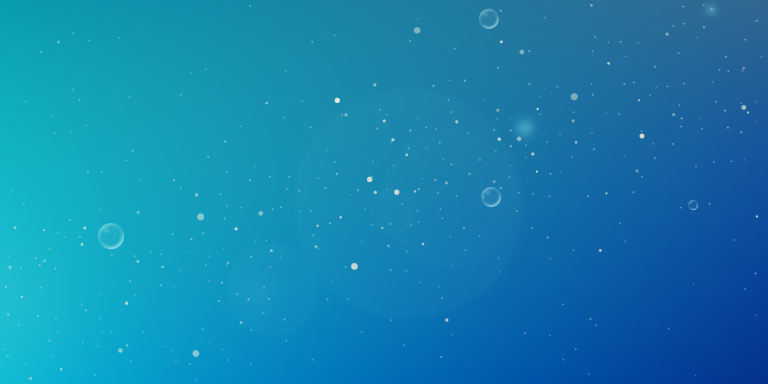
Write a Shadertoy shader that draws this background.

```glsl
// Underwater backdrop: a smooth teal-to-navy gradient with faint lens discs,
// soft glows, glassy bubbles and a diagonal drift of bright specks.
// The gradient is a quadratic surface; specks come from jittered, hashed grids.

#define SPECK_COLOR vec3(0.92, 0.92, 0.86)
#define HAZE_COLOR vec3(0.38, 0.76, 0.84)
#define BAND_SLOPE 0.35
#define BAND_OFFSET 0.14
#define BAND_WIDTH 0.27
#define DISC_STRENGTH 0.055

// Three hashed values in 0..1 for a grid cell.
vec3 hash3(vec2 cell) {
    vec3 q = fract(cell.xyx * vec3(0.1031, 0.1030, 0.0973));
    q += dot(q, q.yxz + 33.33);
    return fract((q.xxy + q.yzz) * q.zyx);
}

// Weights of a parabola through values at 0, 0.5 and 1.
vec3 quadraticWeights(float t) {
    return vec3((1.0 - t) * (1.0 - 2.0 * t), 4.0 * t * (1.0 - t), t * (2.0 * t - 1.0));
}

// Each row holds its left, middle and right colour.
vec3 waterGradient(vec2 uv) {
    mat3 bottom = mat3(0.05, 0.74, 0.83, 0.00, 0.43, 0.72, 0.02, 0.19, 0.55);
    mat3 middle = mat3(0.07, 0.72, 0.78, 0.08, 0.52, 0.69, 0.06, 0.31, 0.61);
    mat3 top = mat3(0.03, 0.61, 0.69, 0.11, 0.50, 0.64, 0.20, 0.40, 0.56);
    vec3 wx = quadraticWeights(uv.x);
    vec3 wy = quadraticWeights(uv.y);
    return mat3(bottom * wx, middle * wx, top * wx) * wy;
}

// Antialiased coverage of a circle from its signed distance.
float coverage(float dist, float pixel) {
    return clamp(0.5 - dist / pixel, 0.0, 1.0);
}

// Faint disc, a little brighter towards its edge.
float lensDisc(vec2 p, vec2 center, float radius) {
    float d = length(p - center) / radius;
    return (1.0 - smoothstep(0.96, 1.02, d)) * mix(0.65, 1.0, d * d);
}

float softGlow(vec2 p, vec2 center, float radius) {
    vec2 q = (p - center) / radius;
    return exp(-2.5 * dot(q, q));
}

// Thin rim with two lit arcs and a small highlight.
float bubble(vec2 p, vec2 center, float radius, float pixel) {
    vec2 q = (p - center) / radius;
    float d = length(q);
    float inside = coverage((d - 1.0) * radius, pixel);
    float facing = dot(q / max(d, 0.001), normalize(vec2(0.5, -0.85)));
    float arcs = 0.2 + 0.65 * smoothstep(0.0, 1.0, facing)
               + 0.35 * smoothstep(0.3, 1.0, -facing);
    float rim = smoothstep(0.6, 1.0, d) * arcs;
    float highlight = 0.3 * softGlow(q, vec2(-0.35, 0.45), 0.35);
    return inside * (0.07 + rim + highlight);
}

// One jittered speck per cell, kept according to the local density.
float specks(vec2 p, float cellSize, float radius, float density, float seed, float pixel) {
    vec2 cell = floor(p / cellSize);
    vec3 h = hash3(cell + seed);
    vec3 look = hash3(cell + seed + 57.0);
    vec2 center = (cell + 0.15 + 0.7 * h.xy) * cellSize;
    float bandDistance = (center.y - BAND_OFFSET - BAND_SLOPE * center.x) / BAND_WIDTH;
    float keep = step(h.z, density * (0.12 + 0.88 * exp(-bandDistance * bandDistance)));
    float size = radius * mix(0.65, 1.1, look.x);
    return keep * mix(0.45, 1.0, look.y) * coverage(length(p - center) - size, pixel);
}

void mainImage(out vec4 fragColor, in vec2 fragCoord) {
    vec2 uv = fragCoord / iResolution.xy;
    vec2 p = fragCoord / iResolution.y;
    float pixel = 1.0 / iResolution.y;
    vec3 color = waterGradient(uv);

    // Lens discs
    float discs = lensDisc(p, vec2(1.063, 0.469), 0.302)
                + 0.5 * lensDisc(p, vec2(1.170, 0.480), 0.180)
                + 0.7 * lensDisc(p, vec2(1.023, 0.448), 0.060)
                + 1.1 * lensDisc(p, vec2(0.711, 0.245), 0.120);
    color = mix(color, HAZE_COLOR, DISC_STRENGTH * discs);

    // Soft glows
    float glows = 0.55 * softGlow(p, vec2(1.367, 0.667), 0.036)
                + 0.40 * softGlow(p, vec2(1.852, 0.974), 0.024)
                + 0.12 * softGlow(p, vec2(0.675, 0.235), 0.070)
                + 0.18 * softGlow(p, vec2(0.000, 0.210), 0.280);
    color = mix(color, HAZE_COLOR, min(glows, 1.0));

    // Specks: dust, small and large
    float dots = 0.55 * specks(p, 0.040, 0.0025, 0.50, 11.0, pixel);
    dots = max(dots, 0.80 * specks(p, 0.095, 0.0040, 0.45, 29.0, pixel));
    dots = max(dots, specks(p, 0.200, 0.0085, 0.45, 71.0, pixel));
    color = mix(color, SPECK_COLOR, dots);

    // Bubbles
    float glass = bubble(p, vec2(1.273, 0.951), 0.026, pixel)
                + bubble(p, vec2(1.279, 0.487), 0.026, pixel)
                + bubble(p, vec2(0.289, 0.385), 0.034, pixel)
                + bubble(p, vec2(1.805, 0.466), 0.013, pixel);
    color = mix(color, vec3(0.75, 0.92, 0.94), min(0.75 * glass, 1.0));

    fragColor = vec4(color, 1.0);
}
```
